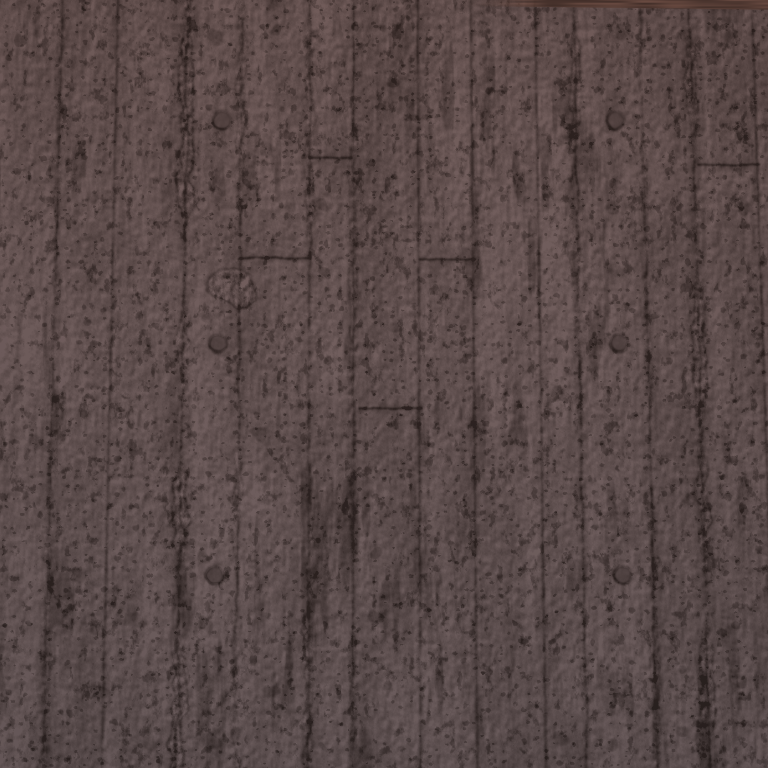
Reproduce this texture procedurally as a Shadertoy shader.

```glsl
// Board-marked concrete wall: thirteen slightly fanned seams with crumbled lips,
// short end joints and two columns of three tie holes. Layered value noise gives
// grain and stains; jittered cells scatter the knots and pits.

#define DARK vec3(0.255, 0.205, 0.198)
#define LIGHT vec3(0.408, 0.340, 0.335)
#define WOOD vec3(0.34, 0.24, 0.21)
#define BASE_TONE 0.80
#define FAN 0.065
#define FAN_CENTRE 0.48
#define SEAM_WIDTH 0.0016
#define LIP_WIDTH 0.011
#define HOLE_RADIUS 0.0115
#define GRIT 0.85

const int SEAMS = 13;
const float seamX[SEAMS] = float[](.081, .154, .245, .316, .405, .460, .544,
                                   .613, .697, .747, .833, .898, .979);
const float seamWear[SEAMS] = float[](.35, .10, 1.0, .50, .60, .45, .08,
                                      .08, .12, .65, .40, .85, .10);
// End joints: left, right, height
const vec3 joints[5] = vec3[](vec3(.316, .405, .664), vec3(.405, .457, .794),
    vec3(.546, .615, .662), vec3(.469, .546, .468), vec3(.904, .981, .785));

float hash(vec2 p) {
    vec3 q = fract(vec3(p.xyx) * 0.1031);
    q += dot(q, q.yzx + 33.33);
    return fract((q.x + q.y) * q.z);
}

float noise(vec2 p) {
    vec2 i = floor(p), f = fract(p);
    f = f * f * (3.0 - 2.0 * f);
    return mix(mix(hash(i), hash(i + vec2(1, 0)), f.x),
               mix(hash(i + vec2(0, 1)), hash(i + vec2(1, 1)), f.x), f.y);
}

float fbm(vec2 p) {
    float sum = 0.0, amp = 0.5;
    for (int i = 0; i < 4; i++) {
        sum += amp * noise(p);
        p = p * 2.03 + 17.3;
        amp *= 0.5;
    }
    return sum / 0.9375;
}

// One jittered, ragged spot per cell, kept with probability density
float spots(vec2 p, float density, float radius) {
    vec2 cell = floor(p);
    vec2 centre = 0.3 + 0.4 * vec2(hash(cell + 3.1), hash(cell + 8.7));
    float r = radius * (0.4 + 0.6 * hash(cell + 5.3));
    float d = length(fract(p) - centre) + 0.16 * (noise(p * 7.0) - 0.5);
    return step(hash(cell + 1.9), density) * (1.0 - smoothstep(r * 0.5, r * 1.2, d));
}

float ridge(float d, float width) {
    return exp(-d * d / (width * width));
}

void mainImage(out vec4 fragColor, in vec2 fragCoord) {
    vec2 p = fragCoord / iResolution.xy;
    float px = 1.0 / iResolution.y;
    // Board coordinates: seams spread towards the bottom
    vec2 b = vec2(FAN_CENTRE + (p.x - FAN_CENTRE) / (1.0 + FAN * (1.0 - p.y)), p.y);

    // Grain, relief and vertical stains
    float relief = fbm(p * vec2(150, 120)) - fbm(p * vec2(150, 120) + vec2(0.45, -0.55));
    float fleck = smoothstep(0.59, 0.78, fbm(b * vec2(115, 85) + 40.0));
    float streak = fbm(b * vec2(38, 3.5));
    float cloud = fbm(p * 9.0 + 5.0);
    float tone = BASE_TONE + GRIT * relief - 0.65 * fleck;
    tone += 0.6 * (streak - 0.5) + 0.4 * (cloud - 0.5);
    tone += 0.28 * (noise(b * vec2(240, 22)) - 0.5);
    tone -= 0.55 * smoothstep(0.53, 0.72, fbm(b * vec2(55, 9) + 70.0))
                 * smoothstep(0.35, 0.65, cloud);

    // Knots and pits
    tone -= 0.42 * spots(p * 13.0, 0.35, 0.15);
    tone -= 0.60 * spots(p * vec2(42, 46) + 9.0, 0.28, 0.20);
    tone -= 0.60 * spots(p * vec2(85, 110) + 31.0, 0.22, 0.30);

    // Seams: a fine line, plus a wandering crumbled band where worn
    float board = 0.0;
    for (int i = 0; i < SEAMS; i++) {
        float wear = seamWear[i], id = float(i) * 13.7;
        float d = b.x - seamX[i];
        board += step(0.0, d);
        d -= 0.012 * wear * (fbm(vec2(id, p.y * 24.0)) - 0.5);
        float patchy = smoothstep(0.25, 0.62, noise(vec2(id + 4.0, p.y * 9.0)));
        float lip = LIP_WIDTH * wear * patchy * (0.25 + noise(vec2(id + sign(d) * 3.0, p.y * 65.0)));
        float inside = 1.0 - smoothstep(lip, lip + 0.003, abs(d));
        float broken = 0.45 + 0.55 * noise(vec2(id, p.y * 45.0));
        tone -= 0.75 * broken * ridge(d, SEAM_WIDTH + px * 0.5);
        tone -= 0.60 * wear * patchy * ridge(abs(d) - lip, 0.0022);
        tone += inside * wear * (0.9 * relief + 0.05);
        tone -= 0.22 * wear * ridge(d, 0.011);
    }
    tone += 0.18 * (hash(vec2(board, 6.0)) - 0.5);

    // Crumbled patch beside the fourth seam
    float spall = length((p - vec2(.308, .628)) * vec2(1, 1.3)) + 0.035 * (fbm(p * 35.0) - 0.5);
    tone -= 0.5 * ridge(spall - 0.029, 0.003);
    tone += (1.0 - smoothstep(0.025, 0.030, spall)) * relief;

    // End joints
    for (int i = 0; i < 5; i++) {
        vec3 j = joints[i];
        float span = smoothstep(j.x - .004, j.x, b.x) * (1.0 - smoothstep(j.y, j.y + .004, b.x));
        float d = p.y - j.z - 0.005 * (fbm(vec2(p.x * 45.0, j.z * 90.0)) - 0.5);
        tone -= span * (0.85 * ridge(d, 0.0020) + 0.2 * ridge(d, 0.007));
    }

    // Tie holes: dark rim, deeper shadow on one side, smooth plug
    for (int i = 0; i < 6; i++) {
        float row = float(i % 3), col = float(i / 3);
        vec2 centre = vec2(mix(.284, .806, col) + (col - 0.5) * 0.009 * (row - 1.0),
                           .843 - .296 * row + 0.012 * row * (1.0 - 0.5 * row));
        vec2 q = p - centre;
        float d = length(q) + 0.002 * (noise(p * 160.0) - 0.5);
        float plug = 1.0 - smoothstep(HOLE_RADIUS - 0.002, HOLE_RADIUS, d);
        tone = mix(tone, 0.55 + 0.4 * relief, plug);
        float shade = 0.65 + 0.35 * dot(q, vec2(-0.7, -0.7)) / max(d, 0.001);
        tone -= 1.1 * shade * ridge(d - HOLE_RADIUS, 0.0024);
        tone -= 0.15 * ridge(d, 0.018);
    }

    // Warm top, greyer foot, faint edge falloff
    vec3 colour = mix(DARK, LIGHT, clamp(tone, -0.55, 1.2));
    colour *= mix(vec3(0.95, 0.98, 1.0), vec3(1.02, 0.99, 0.98), p.y);
    colour *= 1.02 - 0.16 * dot(p - 0.5, p - 0.5);

    // Timber edge along the upper right
    float timber = smoothstep(0.0, 0.002, p.y - 0.990 + 0.012 * (p.x - 0.7))
                 * smoothstep(0.60, 0.72, p.x);
    colour = mix(colour, WOOD * (0.75 + 0.5 * noise(p * vec2(25, 420))), timber);
    fragColor = vec4(colour, 1.0);
}
```
